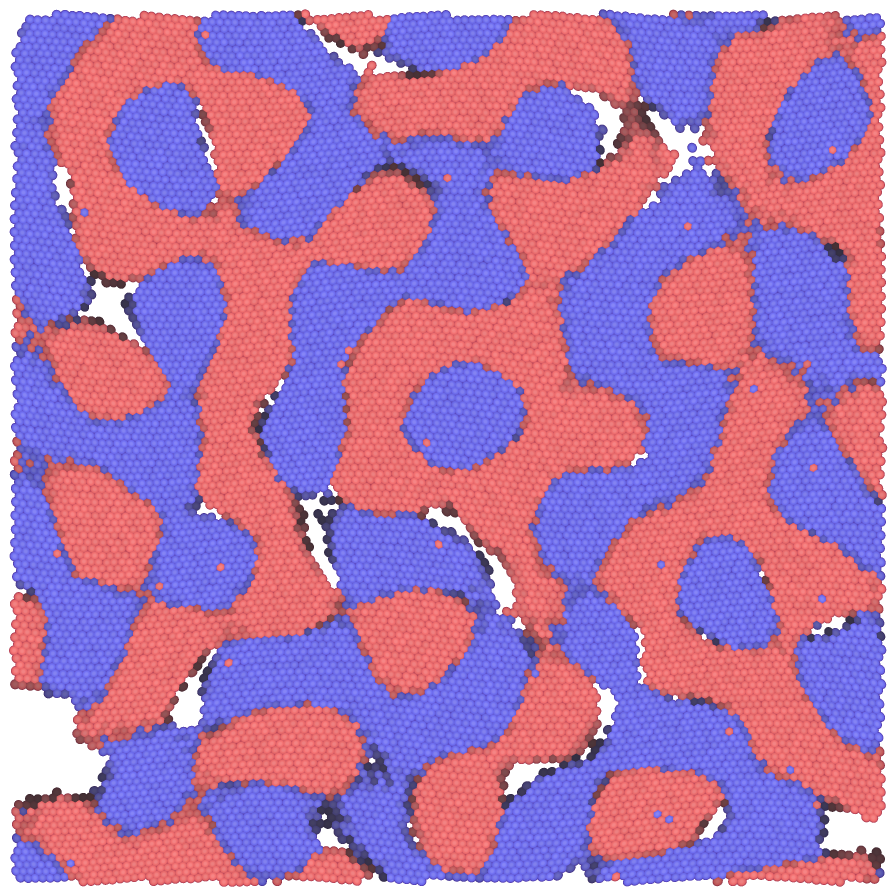
A Shadertoy shader for this pattern:

```glsl
// Two separated species of packed beads forming a red and blue labyrinth.
// A sum of random plane waves picks the species, value noise opens holes along
// the interfaces, and a gently bent hexagonal lattice holds the shaded beads.

const float TAU = 6.2831853;
const float SPACING = 1.0 / 118.0;    // distance between bead centres
const float ROW_HEIGHT = 0.8660254;   // hexagonal rows, in spacings
const float BEAD_RADIUS = 0.65;       // in spacings, beads overlap
const float MARGIN = 0.016;
const int WAVES = 22;
const int SAMPLES = 3;                // antialiasing grid per axis

const vec3 RED = vec3(0.93, 0.43, 0.43);
const vec3 BLUE = vec3(0.43, 0.43, 0.93);
const vec3 RIM = vec3(0.60, 0.40, 0.60);
const vec3 SHADOW = vec3(0.17, 0.15, 0.17);
const vec3 BACKGROUND = vec3(1.0);

float hash(vec2 p) {
    vec3 v = fract(vec3(p.xyx) * 0.1031);
    v += dot(v, v.yzx + 33.33);
    return fract((v.x + v.y) * v.z);
}

float valueNoise(vec2 p) {
    vec2 cell = floor(p), f = fract(p);
    f = f * f * (3.0 - 2.0 * f);
    float low = mix(hash(cell), hash(cell + vec2(1, 0)), f.x);
    float high = mix(hash(cell + vec2(0, 1)), hash(cell + vec2(1, 1)), f.x);
    return mix(low, high, f.y);
}

// Band limited random field of unit variance; its sign is the species.
float labyrinth(vec2 p, float minFreq, float maxFreq) {
    float sum = 0.0;
    for (int i = 0; i < WAVES; i++) {
        float id = float(i);
        float angle = id * 2.39996;
        float freq = mix(minFreq, maxFreq, hash(vec2(id, 17.0)));
        float phase = hash(vec2(id, 53.0));
        sum += cos(TAU * (freq * dot(p, vec2(cos(angle), sin(angle))) + phase));
    }
    return sum * sqrt(2.0 / float(WAVES));
}

// Slow bending of the lattice.
vec2 bend(vec2 p, float amount) {
    return amount * vec2(sin(TAU * (1.7 * p.y + 0.6 * p.x)),
                         sin(TAU * (1.9 * p.x - 0.5 * p.y) + 1.3));
}

// Bead colour, alpha is zero where no bead sits. dist is 0 at the centre, 1 at the rim.
vec4 shadeBead(vec2 centre, vec2 id, float dist) {
    vec2 flatPos = centre - bend(centre, 0.009);
    vec2 border = abs(flatPos - 0.5);
    if (max(border.x, border.y) > 0.5 - MARGIN) return vec4(0.0);

    float field = labyrinth(centre, 5.4, 7.4) + 0.3 * (hash(id + 91.0) - 0.5);
    float opening = valueNoise(centre * 14.0 + 40.0) - 0.35 * abs(field) - 0.72;
    if (opening > 0.0) return vec4(0.0);

    // Species, with rare strays
    bool isRed = (field > 0.0) != (hash(id + 7.0) < 0.0012);
    vec3 base = isRed ? RED : BLUE;

    // Round shading: soft rim and pale highlight
    float facing = sqrt(max(1.0 - dist * dist, 0.0));
    vec3 color = mix(base * RIM * 1.15, base, smoothstep(0.2, 0.85, facing));
    color += 0.14 * (1.0 - base) * smoothstep(0.82, 1.0, facing);
    color *= 0.98 + 0.05 * hash(id + 23.0);

    // Darkening beside interfaces and holes
    color *= 1.0 - 0.2 * (1.0 - smoothstep(0.0, 0.28, abs(field)));
    float depth = smoothstep(-0.16, 0.0, opening);
    depth *= smoothstep(0.25, 0.7, valueNoise(centre * 24.0 + 9.0));
    return vec4(mix(color, SHADOW, 0.85 * depth), 1.0);
}

// Nearest existing bead in the hexagonal lattice around p.
vec3 beadLayer(vec2 p) {
    vec2 bent = p + bend(p, 0.009);
    vec2 q = bent / SPACING;
    float row = round(q.y / ROW_HEIGHT);
    vec3 color = BACKGROUND;
    float nearest = 1.0;
    for (int j = -1; j <= 1; j++) {
        float r = row + float(j);
        float shift = 0.5 * mod(r, 2.0);
        float column = round(q.x - shift);
        for (int i = -1; i <= 1; i++) {
            vec2 id = vec2(column + float(i), r);
            vec2 jitter = 0.12 * (vec2(hash(id + 3.0), hash(id + 71.0)) - 0.5);
            vec2 centre = vec2(id.x + shift, r * ROW_HEIGHT) + jitter;
            float dist = length(q - centre) / BEAD_RADIUS;
            if (dist < nearest) {
                vec4 bead = shadeBead(centre * SPACING, id, dist);
                if (bead.a > 0.5) {
                    nearest = dist;
                    color = bead.rgb;
                }
            }
        }
    }
    return color;
}

void mainImage(out vec4 fragColor, in vec2 fragCoord) {
    vec3 sum = vec3(0.0);
    for (int k = 0; k < SAMPLES * SAMPLES; k++) {
        vec2 offset = (vec2(k % SAMPLES, k / SAMPLES) + 0.5) / float(SAMPLES) - 0.5;
        sum += beadLayer((fragCoord + offset) / iResolution.xy);
    }
    fragColor = vec4(sum / float(SAMPLES * SAMPLES), 1.0);
}
```
